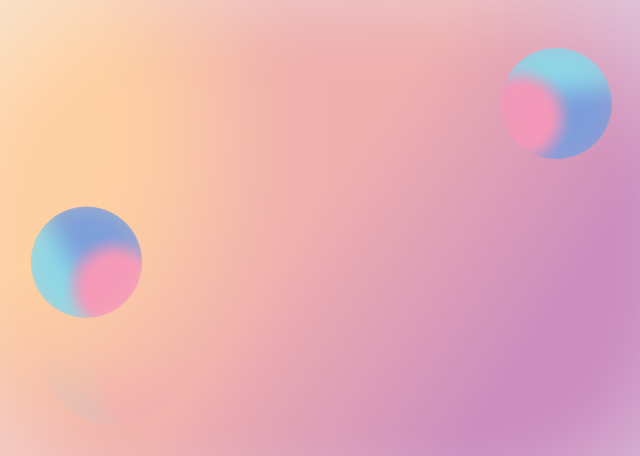
A WebGL 2 fragment shader for this background:

```glsl
#version 300 es
precision highp float;
// Soft peach-to-orchid gradient with pale corners and three blended colour orbs.
uniform vec2 u_resolution;
out vec4 outColor;

float roundBox(vec2 p, vec2 halfSize, float radius) {
    vec2 q = abs(p) - halfSize + radius;
    return length(max(q, 0.0)) + min(max(q.x, q.y), 0.0) - radius;
}

vec3 background(vec2 p, float aspect) {
    vec3 peach = vec3(0.998, 0.818, 0.642);
    vec3 pink = vec3(0.938, 0.688, 0.684);
    vec3 orchid = vec3(0.802, 0.556, 0.748);

    // Peach spreads from the left, orchid rises along a diagonal
    float fromPeach = length((p - vec2(0.0, 0.7)) * vec2(1.0, 0.85));
    vec3 color = mix(peach, pink, smoothstep(0.2, 0.74, fromPeach));
    color = mix(color, orchid, clamp((p.x - 0.68 * p.y - 0.32) / 0.68, 0.0, 1.0));

    // Pale haze outside a blurred rounded frame
    float frame = roundBox(p - vec2(0.5 * aspect, 0.45), vec2(0.5 * aspect + 0.037, 0.49), 0.4);
    vec3 haze = mix(vec3(0.96, 0.94, 0.91), vec3(0.89, 0.89, 0.96), p.x / aspect);
    return mix(color, haze, 0.55 * smoothstep(-0.12, 0.25, frame));
}

// Cyan, blue and pink melting together inside a unit disc
vec3 orbFill(vec2 q, float angle) {
    float c = cos(angle), s = sin(angle);
    q = vec2(c * q.x + s * q.y, c * q.y - s * q.x);
    vec3 color = mix(vec3(0.48, 0.62, 0.86), vec3(0.54, 0.84, 0.91),
                     smoothstep(-0.2, 0.6, q.y - 0.1 * q.x));
    float pinkArea = 1.0 - smoothstep(0.5, 1.0, length(q - vec2(-0.65, -0.25)));
    return mix(color, vec3(0.96, 0.595, 0.725), pinkArea);
}

float disc(vec2 q, float radius) {
    float edge = 0.75 / (u_resolution.y * radius);
    return 1.0 - smoothstep(1.0 - edge, 1.0 + edge, length(q));
}

vec3 addOrb(vec3 base, vec2 p, vec2 center, float radius, float angle) {
    vec2 q = (p - center) / radius;
    float opacity = 0.98 - 0.2 * pow(min(length(q), 1.0), 5.0);
    return mix(base, orbFill(q, angle), opacity * disc(q, radius));
}

void main() {
    vec2 p = gl_FragCoord.xy / u_resolution.y;
    vec3 color = background(p, u_resolution.x / u_resolution.y);

    // Faint orb that fades out towards its top
    vec2 q = (p - vec2(0.251, 0.234)) / 0.164;
    float ghost = 0.13 * (1.0 - smoothstep(-0.9, 0.1, q.y)) * disc(q, 0.164);
    color = mix(color, orbFill(q, 2.04), ghost);

    // Two bright orbs sharing one fill, turned differently
    color = addOrb(color, p, vec2(0.1896, 0.425), 0.1218, 2.04);
    color = addOrb(color, p, vec2(1.2198, 0.773), 0.1218, 0.0);
    outColor = vec4(color, 1.0);
}
```
